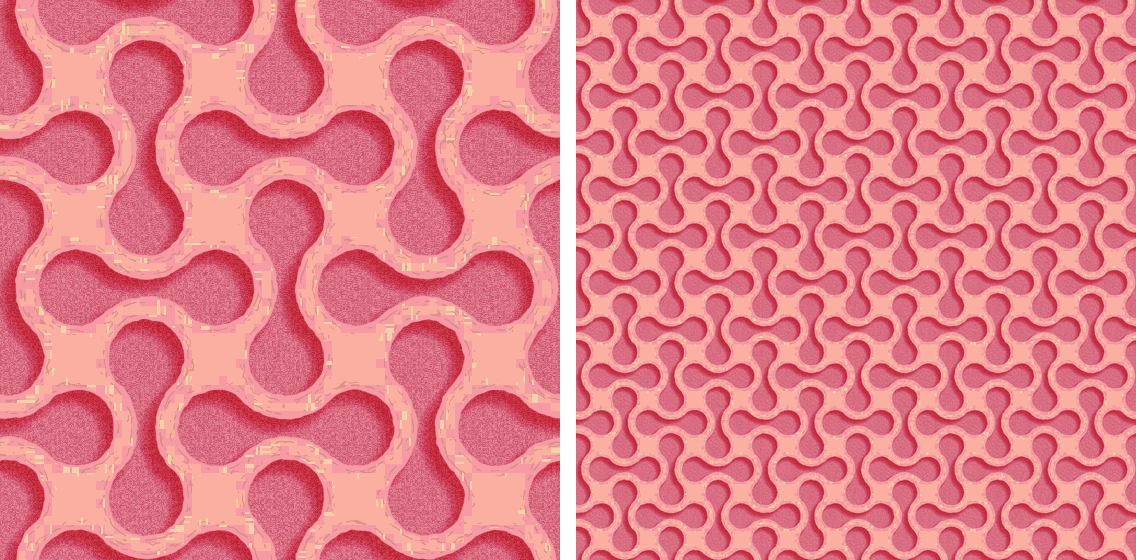
Left, the tile; right, the same tile 3 across and 3 down.
This pattern is drawn by a three.js fragment shader. Its source:

```glsl
varying vec2 vUv;

float hash(vec2 p) {
  return fract(sin(dot(p, vec2(127.1, 311.7))) * 43758.5453);
}

// One random value per block, wrapping at the edges of the tile
float blocks(vec2 uv, vec2 n) {
  return hash(mod(floor(uv * n), n) + 0.5);
}

// Value noise with n cells across the tile, wrapping at its edges
float wrapNoise(vec2 uv, float n) {
  vec2 i = floor(uv * n);
  vec2 f = fract(uv * n);
  f = f * f * (3.0 - 2.0 * f);
  vec2 a = mod(i, n);
  vec2 b = mod(i + 1.0, n);
  return mix(mix(hash(a), hash(vec2(b.x, a.y)), f.x),
             mix(hash(vec2(a.x, b.y)), hash(b), f.x), f.y);
}

// Tile coordinates to a grid of four by four dumbbells
vec2 toGrid(vec2 uv) {
  return uv * 4.0 - vec2(0.045, -0.055);
}

// Signed distance to interlocking dumbbells, upright and lying in a checkerboard
float dumbbells(vec2 q) {
  const float lobe = 0.27;
  vec2 cell = floor(q + 0.5);
  vec2 p = abs(q - cell);
  if (mod(cell.x + cell.y, 2.0) > 0.5) p = p.yx;
  float own = length(p - vec2(0.0, 0.5));
  float neighbour = length(p - vec2(0.5, 0.0));
  if (p.x + p.y > 0.5) return min(own, neighbour) - lobe;
  return min(neighbour - lobe, 0.7071 - lobe - neighbour);
}

void main() {
  vec2 q = toGrid(vUv);
  float coarse = wrapNoise(vUv, 44.0);
  float fine = wrapNoise(vUv, 110.0);
  float ragged = (coarse - 0.5) * 0.012 + (fine - 0.5) * 0.01;
  float d = dumbbells(q) + ragged;

  // Raised surface, tinted pink in the blocks that touch the rim
  vec3 peach = vec3(0.985, 0.685, 0.63);
  vec3 pink = vec3(0.965, 0.605, 0.645);
  float blockDistance = dumbbells(toGrid((floor(vUv * 64.0) + 0.5) / 64.0));
  float tint = 1.0 - step(0.02 + 0.06 * blocks(vUv, vec2(64.0)), blockDistance);
  tint = max(tint, 1.0 - smoothstep(0.008, 0.022, d));
  vec3 surface = mix(peach, pink, tint);

  // Two thin contours broken into short dashes
  float wander = (fine - 0.5) * 0.025;
  float inner = 1.0 - smoothstep(0.002, 0.008, abs(d - 0.036 - wander));
  float outer = 1.0 - smoothstep(0.002, 0.008, abs(d - 0.062 + wander));
  inner *= smoothstep(0.46, 0.54, wrapNoise(vUv + 0.37, 120.0));
  outer *= smoothstep(0.62, 0.7, wrapNoise(vUv + 0.71, 120.0));
  surface = mix(surface, vec3(0.80, 0.52, 0.48), max(inner, outer) * 0.7);

  // Cream streaks, lying or upright, in scattered blocks
  float rimBand = smoothstep(0.012, 0.02, d) * (1.0 - smoothstep(0.085, 0.095, d));
  float patches = step(0.76, blocks(vUv + 0.25, vec2(64.0)));
  float lying = step(0.66, blocks(vUv, vec2(64.0, 256.0)));
  float upright = step(0.66, blocks(vUv, vec2(256.0, 64.0)));
  float streaks = mix(lying, upright, step(0.5, blocks(vUv, vec2(32.0))));
  surface = mix(surface, vec3(0.95, 0.84, 0.67), rimBand * patches * streaks * 0.9);

  // Sunken floor, softly shaded from the upper right
  float shade = smoothstep(-0.115, 0.085, dumbbells(q + 0.07) + ragged);
  vec3 sunken = mix(vec3(0.85, 0.43, 0.51), vec3(0.82, 0.31, 0.42), smoothstep(0.15, 0.5, shade));
  sunken = mix(sunken, vec3(0.77, 0.18, 0.25), smoothstep(0.3, 0.95, shade));
  float grain = 0.85 * (blocks(vUv, vec2(512.0)) - 0.5) + 0.35 * (wrapNoise(vUv, 300.0) - 0.5);
  sunken += grain * vec3(0.15, 0.22, 0.19) * (1.0 - 0.3 * shade);

  gl_FragColor = vec4(mix(sunken, surface, smoothstep(-0.006, 0.006, d)), 1.0);
}
```
